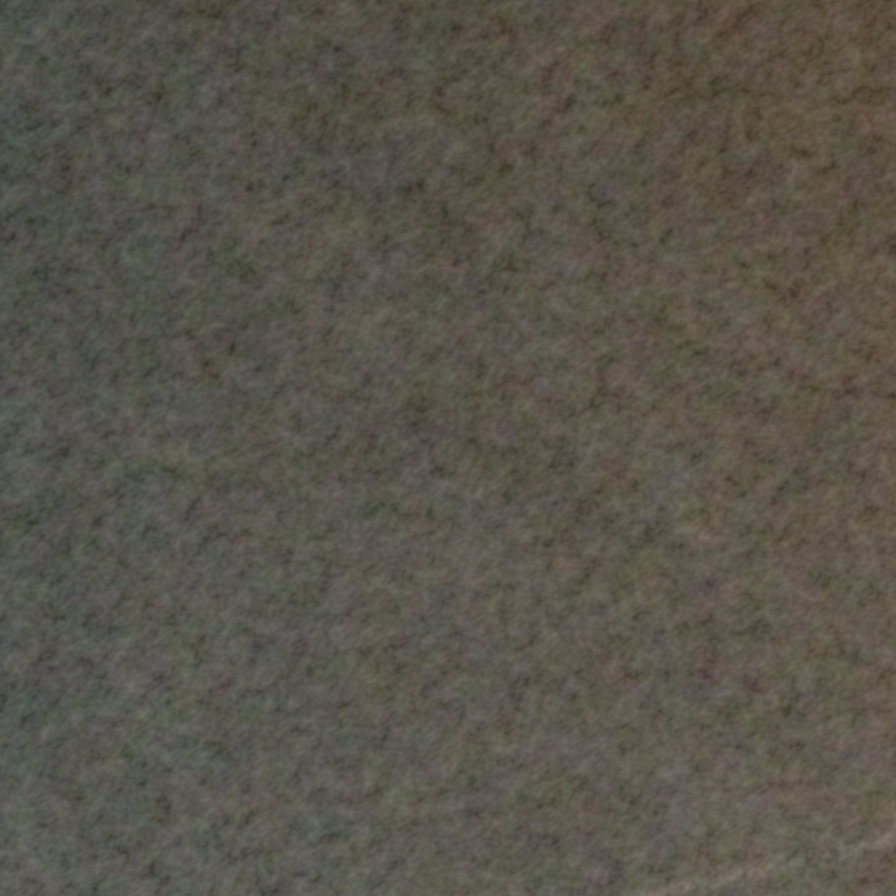
Write a Shadertoy shader that draws this texture.

```glsl
// Dim, softly focused stone surface: a four-corner colour gradient from cool
// grey to warm brown, mottled by slanted octaves of gradient noise, with
// drifting purple and green tints and a few faint pale scratches.

const vec3 TOP_LEFT     = vec3(0.300, 0.306, 0.282);
const vec3 TOP_RIGHT    = vec3(0.362, 0.312, 0.250);
const vec3 BOTTOM_LEFT  = vec3(0.344, 0.352, 0.330);
const vec3 BOTTOM_RIGHT = vec3(0.394, 0.366, 0.322);

const float GRAIN_SLANT    = 0.60;   // direction of the mottling, radians
const float GRAIN_STRETCH  = 1.30;   // length of a blotch over its width
const float GRAIN_SCALE    = 29.0;   // coarsest blotches per canvas
const float GRAIN_CONTRAST = 0.060;
const float PIT_DEPTH      = 0.035;  // extra darkening of the deepest blotches
const float CLOUD_SCALE    = 7.0;    // broad light and dark patches
const float CLOUD_CONTRAST = 0.028;
const float TINT_SCALE     = 22.0;
const float TINT_AMOUNT    = 0.034;
const float SCRATCH_LIGHT  = 0.034;
const int   SCRATCHES      = 3;

// Scratch end points: start.xy, end.xy
const vec4 SCRATCH_LINES[SCRATCHES] = vec4[](
    vec4(0.72, 0.00, 1.02, 0.07),
    vec4(0.63, 0.10, 0.67, 0.17),
    vec4(0.04, 0.17, 0.10, 0.21));

// Integer hash giving a value in 0..1
float hash(vec2 cell) {
    uvec2 q = uvec2(ivec2(cell)) * uvec2(1597u, 3813u);
    uint n = (q.x ^ (q.y << 8)) * 74779u + q.y;
    n = (n ^ (n >> 15)) * 48271u;
    n = (n ^ (n >> 13)) * 69621u;
    n ^= n >> 16;
    return float(n & 65535u) / 65535.0;
}

// Slope contribution of one lattice corner
float corner(vec2 cell, vec2 offset) {
    float angle = 6.2832 * hash(cell);
    return dot(vec2(cos(angle), sin(angle)), offset);
}

float gradientNoise(vec2 p) {
    vec2 cell = floor(p);
    vec2 f = p - cell;
    vec2 w = f * f * f * (f * (f * 6.0 - 15.0) + 10.0);
    vec2 e = vec2(1.0, 0.0);
    float low  = mix(corner(cell, f), corner(cell + e, f - e), w.x);
    float high = mix(corner(cell + e.yx, f - e.yx), corner(cell + 1.0, f - 1.0), w.x);
    return mix(low, high, w.y);
}

mat2 rotation(float angle) {
    float c = cos(angle), s = sin(angle);
    return mat2(c, -s, s, c);
}

// Slanted blotches overlaid with progressively finer grain
float mottling(vec2 uv) {
    vec2 p = rotation(GRAIN_SLANT) * uv * GRAIN_SCALE;
    p.x /= GRAIN_STRETCH;
    vec4 weights = vec4(0.60, 0.95, 0.90, 0.75);
    float sum = 0.0;
    for (int i = 0; i < 4; i++) {
        sum += weights[i] * gradientNoise(p);
        p = rotation(0.25) * p * 1.9 + 17.3;
    }
    return sum;
}

// Two octaves of soft noise for the tints
float tintNoise(vec2 p) {
    return gradientNoise(p) + 0.7 * gradientNoise(p * 2.7 + 9.1);
}

// Pale, blurred line that fades along its edges
float scratch(vec2 uv, vec4 line) {
    vec2 along = line.zw - line.xy;
    vec2 p = uv - line.xy;
    float t = clamp(dot(p, along) / dot(along, along), 0.0, 1.0);
    float width = 0.005 + 0.03 * dot(along, along);
    float d = length(p - along * t) / width;
    return exp(-d * d) * (0.4 + 0.6 * smoothstep(0.0, 0.3, length(along)));
}

void mainImage(out vec4 fragColor, in vec2 fragCoord) {
    vec2 uv = fragCoord / iResolution.xy;

    // Uneven light across the surface
    vec3 color = mix(mix(BOTTOM_LEFT, BOTTOM_RIGHT, uv.x),
                     mix(TOP_LEFT, TOP_RIGHT, uv.x), uv.y);
    color += CLOUD_CONTRAST * gradientNoise(uv * CLOUD_SCALE + 5.0);

    // Mottled grain, with darker pits
    float grain = mottling(uv);
    color += GRAIN_CONTRAST * grain;
    color -= PIT_DEPTH * max(-grain - 0.40, 0.0);

    // Drift between purple and green, and between warm and cool
    float purple = tintNoise(uv * TINT_SCALE + 41.0);
    float warm = tintNoise(uv * TINT_SCALE * 0.7 + 83.0);
    color += TINT_AMOUNT * (purple * vec3(0.5, -0.4, 0.6) + warm * vec3(0.4, 0.0, -0.6));

    // Faint scratches, broken up by the grain
    for (int i = 0; i < SCRATCHES; i++) {
        color += SCRATCH_LIGHT * scratch(uv, SCRATCH_LINES[i]) * (1.0 + 0.6 * grain);
    }

    fragColor = vec4(clamp(color, 0.0, 1.0), 1.0);
}
```
